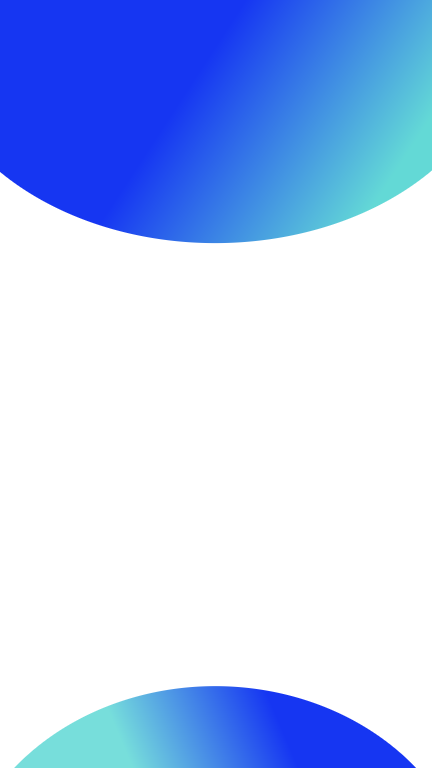
This background is drawn by a WebGL 1 fragment shader. Its source:

```glsl
precision highp float;
// White portrait background with two large ellipses cut off by its top and bottom.
// Each ellipse is a signed distance mask filled with a two-colour linear gradient.
// Lengths are in canvas widths, with the origin at the lower left.

uniform vec2 u_resolution;

const float CANVAS_HEIGHT = 16.0 / 9.0;
const vec3 WHITE = vec3(1.0);
const vec3 BLUE = vec3(0.085, 0.21, 0.95);
const vec3 TEAL = vec3(0.39, 0.85, 0.84);
const vec3 PALE_TEAL = vec3(0.465, 0.87, 0.86);

// Approximate signed distance to an ellipse, accurate near its edge
float ellipseDistance(vec2 p, vec2 center, vec2 radii) {
  vec2 q = p - center;
  float k = length(q / radii);
  return k * (k - 1.0) / max(length(q / (radii * radii)), 1e-4);
}

// Colour ramp from one point to another, flat beyond both ends
vec3 linearGradient(vec2 p, vec2 start, vec2 end, vec3 startColor, vec3 endColor) {
  vec2 axis = end - start;
  float t = clamp(dot(p - start, axis) / dot(axis, axis), 0.0, 1.0);
  return mix(startColor, endColor, t);
}

// Coverage of a shape with a one-pixel soft edge
float coverage(float dist, float pixel) {
  return clamp(0.5 - dist / pixel, 0.0, 1.0);
}

void main() {
  vec2 p = gl_FragCoord.xy / u_resolution * vec2(1.0, CANVAS_HEIGHT);
  float pixel = 1.0 / u_resolution.x;

  // Upper ellipse: blue to teal, towards the lower right
  vec3 upperFill = linearGradient(p, vec2(0.567, 1.778), vec2(0.9935, 1.4995), BLUE, TEAL);
  float upperDist = ellipseDistance(p, vec2(0.498, 1.715), vec2(0.671, 0.5));

  // Lower ellipse: pale teal to blue, towards the upper right
  vec3 lowerFill = linearGradient(p, vec2(0.25, 0.1366), vec2(0.5757, 0.2747), PALE_TEAL, BLUE);
  float lowerDist = ellipseDistance(p, vec2(0.498, -0.329), vec2(0.602, 0.5185));

  vec3 color = mix(WHITE, upperFill, coverage(upperDist, pixel));
  color = mix(color, lowerFill, coverage(lowerDist, pixel));
  gl_FragColor = vec4(color, 1.0);
}
```
